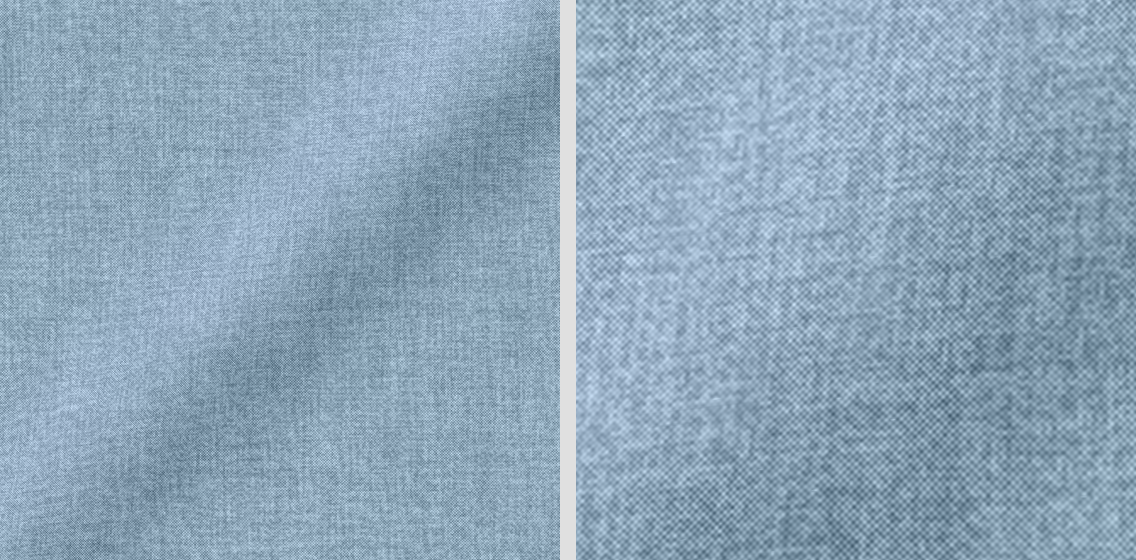
Left, the full canvas; right, a detail of the centre.
A WebGL 2 fragment shader for this texture:

```glsl
#version 300 es
precision highp float;
// Pale blue plain-weave cloth with one soft diagonal fold.

#define BASE_COLOR vec3(0.562, 0.657, 0.732)
#define THREADS 410.0        // threads across the canvas
#define WEAVE_DEPTH 0.094    // contrast of the over-under pattern
#define STREAK_DEPTH 0.075   // uneven brightness along threads
#define GRAIN_DEPTH 0.19     // fine fibre speckle
#define RIDGE_LIGHT 0.056    // brightness of the raised fold
#define VALLEY_SHADE 0.085   // darkness beside the fold
#define THREAD_BEND 0.05     // how far the fold pulls the threads

uniform vec2 u_resolution;
out vec4 fragColor;

float hash(vec2 p) {
    return fract(sin(dot(p, vec2(127.1, 311.7))) * 43758.5453);
}

// Smooth value noise, centred on zero.
float noise(vec2 p) {
    vec2 cell = floor(p);
    vec2 f = fract(p);
    f = f * f * (3.0 - 2.0 * f);
    float low = mix(hash(cell), hash(cell + vec2(1.0, 0.0)), f.x);
    float high = mix(hash(cell + vec2(0.0, 1.0)), hash(cell + vec2(1.0, 1.0)), f.x);
    return mix(low, high, f.y) - 0.5;
}

float bump(float x, float width) {
    return exp(-x * x / (width * width));
}

// Over-under checker of the crossing threads, faded when too fine to draw.
float weave(vec2 cloth) {
    vec2 wander = 0.0022 * vec2(noise(cloth * vec2(25.0, 9.0)), noise(cloth * vec2(9.0, 25.0) + 40.0));
    vec2 wave = sin((cloth + wander) * THREADS * 3.14159265);
    float visible = smoothstep(0.6, 1.1, u_resolution.y / THREADS);
    return wave.x * wave.y * visible;
}

// Uneven threads in both directions, mostly one thread thick.
float streaks(vec2 cloth) {
    float weft = noise(cloth * vec2(22.0, 290.0)) + 0.3 * noise(cloth * vec2(7.0, 100.0) + 17.0);
    float warp = noise(cloth * vec2(290.0, 22.0) + 31.0) + 0.3 * noise(cloth * vec2(100.0, 7.0) + 53.0);
    return weft + warp;
}

// Sparse dark slubs and pale nubs.
float slubs(vec2 cloth) {
    float dark = smoothstep(0.32, 0.47, noise(cloth * vec2(16.0, 220.0) + 71.0));
    float pale = smoothstep(0.44, 0.49, noise(cloth * vec2(85.0, 240.0) + 93.0));
    return 0.08 * pale - 0.03 * dark;
}

void main() {
    vec2 uv = gl_FragCoord.xy / u_resolution;

    // Position across and along the fold.
    float along = 0.5 * (uv.x + uv.y);
    float across = uv.y - uv.x + 0.03 * noise(uv * 3.0 + 5.0);
    float ridge = bump(across - 0.15, 0.15) * mix(0.8, 1.15, along);
    float valley = bump(across + 0.13, mix(0.15, 0.105, along)) * mix(0.85, 1.1, along);

    // Threads lean where the cloth rises.
    float pull = THREAD_BEND * smoothstep(-0.2, 0.35, uv.y - uv.x);
    vec2 cloth = uv + pull * vec2(-1.0, 1.0);

    // Broad light, then the woven detail.
    float light = RIDGE_LIGHT * ridge - VALLEY_SHADE * valley;
    light += 0.014 * noise(uv * 4.0 + 11.0) + 0.012 * noise(uv * 13.0 + 23.0);
    float patchy = 1.0 + 0.9 * noise(cloth * vec2(22.0, 16.0) + 61.0) - 0.25 * ridge;
    float detail = WEAVE_DEPTH * patchy * weave(cloth);
    detail += STREAK_DEPTH * streaks(cloth) * (1.0 - 0.2 * ridge);
    detail += GRAIN_DEPTH * noise(cloth * 330.0 + 7.0);
    detail += slubs(cloth);

    // Cooler on the ridge, slightly greener on the flat cloth.
    vec3 tint = vec3(0.003, -0.002, 0.012) * ridge + vec3(-0.002, 0.002, -0.003) * (1.0 - ridge);
    tint += vec3(0.006, -0.002, 0.003) * noise(uv * 9.0 + 83.0);
    fragColor = vec4(clamp(BASE_COLOR + light + detail + tint, 0.0, 1.0), 1.0);
}
```
